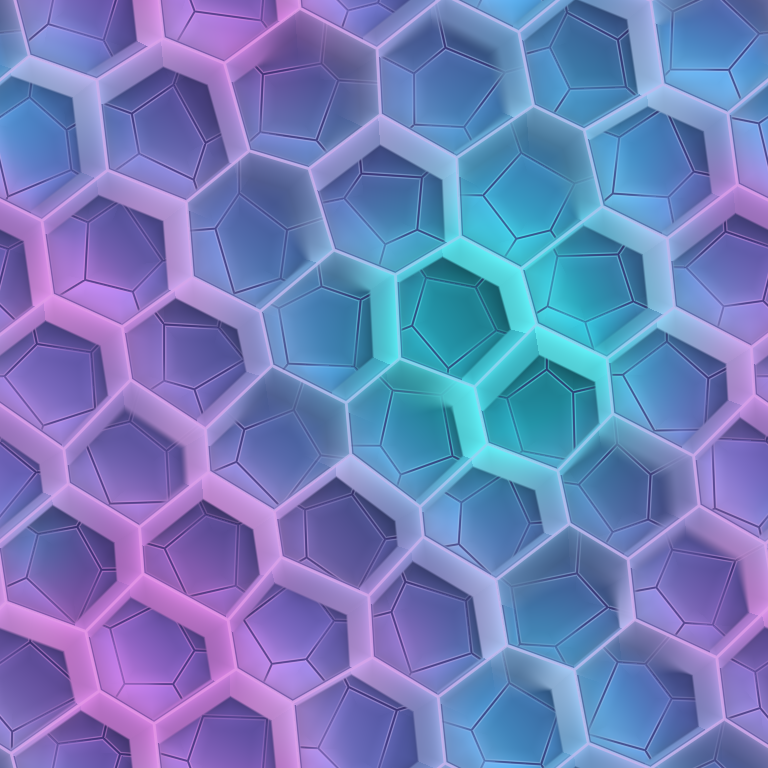
Write a WebGL 1 fragment shader that draws this background.

```glsl
precision highp float;
// Tilted, uneven honeycomb of bevelled hollow cells with faceted floors, in violet and cyan.
uniform vec2 u_resolution;

const float CELLS = 39.0;          // cells per tile, from the whole-number lattice below
const vec2 ORIGIN = vec2(0.612, 0.618);
const float SWAY = 0.022;          // slow stretch of the rows
const float JITTER = 0.025;        // scatter of the cell centres
const float THIN_WALL = 0.004;
const float WIDE_WALL = 0.034;
const float CREST = 0.0017;        // half width of the ridge lines
const float SEAM = 0.0011;         // half width of the floor lines
const float FACET_REACH = 0.096;   // distance of the outer facet seeds
const vec2 WALL_SIDE = vec2(0.66, 0.75);

const vec3 INDIGO = vec3(0.31, 0.26, 0.56);
const vec3 NAVY = vec3(0.23, 0.40, 0.63);
const vec3 SLATE = vec3(0.38, 0.43, 0.70);
const vec3 VIOLET = vec3(0.61, 0.40, 0.76);
const vec3 BLUE = vec3(0.27, 0.57, 0.78);
const vec3 TEAL = vec3(0.15, 0.64, 0.73);
const vec3 PALE = vec3(0.75, 0.70, 0.93);
const vec3 PINK = vec3(0.88, 0.53, 0.89);
const vec3 CYAN = vec3(0.37, 0.92, 0.95);
const vec3 INK = vec3(0.20, 0.15, 0.42);

vec2 hash2(vec2 k) {
  return fract(sin(vec2(dot(k, vec2(12.99, 78.23)), dot(k, vec2(39.35, 11.14)))) * 4375.85);
}

// Lattice index to whole-number position, in units of 1 / CELLS.
vec2 latticePoint(vec2 id) {
  return vec2(7.0 * id.x + 4.0 * id.y, id.x - 5.0 * id.y);
}

vec2 wrapKey(vec2 id) {
  return floor(mod(latticePoint(id) + 0.5, CELLS));
}

vec2 cellCentre(vec2 id) {
  vec2 c = ORIGIN + latticePoint(id) / CELLS;
  c.y -= SWAY * cos(6.28318 * (c.y - 0.6));
  return c + (hash2(wrapKey(id)) - 0.5) * JITTER;
}

// Soft light that wraps around the tile.
float glow(vec2 p, float x, float y, float tightness) {
  vec2 s = sin(3.14159 * (p - vec2(x, y)));
  return exp(-tightness * dot(s, s));
}

float stroke(float d, float halfWidth, float px) {
  return 1.0 - smoothstep(halfWidth - 0.6 * px, halfWidth + 0.8 * px, abs(d));
}

void main() {
  vec2 p = gl_FragCoord.xy / u_resolution;
  float px = 1.0 / min(u_resolution.x, u_resolution.y);

  // Nearest cell
  vec2 o = p - ORIGIN;
  vec2 base = floor(vec2(5.0 * o.x + 4.0 * o.y, o.x - 7.0 * o.y) + 0.5);
  vec2 id = base;
  float nearest = 9.0;
  for (int j = -2; j <= 2; j++) for (int i = -2; i <= 2; i++) {
    vec2 candidate = base + vec2(float(i), float(j));
    float d = distance(p, cellCentre(candidate));
    if (d < nearest) { nearest = d; id = candidate; }
  }
  vec2 centre = cellCentre(id);
  vec2 key = wrapKey(id);
  vec2 rnd = hash2(key + 3.7);
  vec2 rnd2 = hash2(key + 17.3);

  // Distance to the ridge, and to the opening left by walls of uneven width
  float ridge = 9.0;
  float opening = 9.0;
  vec2 wallNormal = vec2(0.0);
  vec2 lean = normalize(WALL_SIDE + (rnd - 0.5) * 1.1);
  for (int j = -2; j <= 2; j++) for (int i = -2; i <= 2; i++) {
    if (i == 0 && j == 0) continue;
    vec2 other = cellCentre(id + vec2(float(i), float(j)));
    vec2 n = normalize(other - centre);
    float d = dot(0.5 * (other + centre) - p, n);
    float width = mix(THIN_WALL, WIDE_WALL, smoothstep(-0.4, 0.9, dot(n, lean)));
    ridge = min(ridge, d);
    if (d - width < opening) { opening = d - width; wallNormal = n; }
  }

  // Floor facets: one middle seed and a ring of five
  vec2 q = p - centre + 0.013 * lean;
  float f1 = 9.0;
  float f2 = 9.0;
  vec2 s1 = vec2(0.0);
  vec2 s2 = vec2(1.0);
  for (int i = 0; i < 6; i++) {
    float fi = float(i);
    vec2 h = hash2(key + fi * 5.1 + 1.3);
    float angle = 1.25664 * (fi + 0.55 * h.x) + 6.28318 * rnd.y;
    vec2 seed = vec2(cos(angle), sin(angle)) * FACET_REACH * (0.78 + 0.36 * h.y);
    if (i == 0) seed = (h - 0.5) * 0.024;
    float d = dot(q - seed, q - seed);
    if (d < f1) { f2 = f1; s2 = s1; f1 = d; s1 = seed; }
    else if (d < f2) { f2 = d; s2 = seed; }
  }
  float seam = (f2 - f1) / (2.0 * max(distance(s1, s2), 0.001));

  // Drifting hues
  float teal = clamp(1.5 * glow(p, 0.65, 0.55, 3.4), 0.0, 1.0);
  float blue = 0.9 * glow(p, 0.80, 0.86, 4.5) + 0.9 * glow(p, 0.70, 0.10, 6.0)
             + 0.8 * glow(p, 0.05, 0.86, 7.0) + 0.9 * glow(p, 0.65, 0.62, 1.7)
             + 0.7 * glow(p, 0.05, 0.30, 25.0);
  float pink = 0.9 * glow(p, 0.09, 0.62, 6.0) + 1.0 * glow(p, 0.19, 0.14, 4.0)
             + 0.8 * glow(p, 0.35, 0.94, 14.0) + 0.7 * glow(p, 0.95, 0.74, 14.0)
             + 0.6 * glow(p, 0.95, 0.47, 10.0) + 0.5 * glow(p, 0.93, 0.22, 10.0)
             + 0.5 * glow(p, 0.54, 0.17, 18.0) + 0.35 * glow(p, 0.25, 0.35, 3.0);
  pink = clamp(pink, 0.0, 1.0) * (1.0 - teal);
  blue = clamp(blue + 0.35 * (rnd2.x - 0.5), 0.0, 1.0) * (1.0 - 0.75 * pink);
  float blush = clamp(pink + 0.25 * (1.0 - blue), 0.0, 1.0);
  vec3 floorHue = mix(mix(mix(SLATE, VIOLET, blush), BLUE, blue), TEAL, teal);
  vec3 rimHue = mix(mix(PALE, PINK, blush), CYAN, clamp(teal + 0.3 * blue, 0.0, 1.0));
  vec3 deepHue = mix(mix(INDIGO, NAVY, blue), TEAL * 0.72, teal);

  // Floor: shaded towards the upper wall, lit towards the lower one
  float depth = smoothstep(-0.06, 0.07, dot(q, lean));
  float tone = dot(s1, vec2(-0.6, -1.2)) + 0.10 * (hash2(key + s1 * 91.0).x - 0.5);
  vec3 color = mix(floorHue, deepHue, 0.10 + 0.75 * depth);
  color *= (1.0 + 1.1 * tone) * (0.92 + 0.18 * rnd2.y);
  color = mix(color, rimHue, (0.08 + 0.42 * rnd2.y) * smoothstep(0.0, -0.08, dot(q, lean)));
  color += 0.05 * rimHue * smoothstep(0.02, 0.0, seam);
  float seamFade = 0.45 + 0.45 * smoothstep(-0.6, 0.5, sin(dot(q, vec2(34.0, 27.0)) + 6.28 * rnd.x));
  color = mix(color, rimHue, 0.55 * seamFade * stroke(seam - 0.0021, SEAM * 0.7, px));
  color = mix(color, INK, 0.75 * seamFade * stroke(seam, SEAM, px));

  // Walls: bright where they face the light, some melting into the floor
  float facing = 0.5 + 0.5 * dot(wallNormal, normalize(WALL_SIDE));
  float sheen = 0.68 + 0.32 * sin(6.28318 * (p.x + 2.0 * p.y) + 2.0 * sin(6.28318 * (2.0 * p.x - p.y)));
  sheen = max(sheen, teal);
  float melt = smoothstep(0.5, 0.85, rnd2.x) * smoothstep(-0.05, 0.06, q.x * (rnd.y - 0.5) * 4.0 + q.y);
  vec3 wall = mix(floorHue, rimHue, 0.20 + 0.80 * smoothstep(0.2, 1.0, facing) * sheen);
  wall *= 0.86 + 0.20 * exp(-ridge / 0.014);
  color *= 1.0 - 0.16 * exp(-max(opening, 0.0) / 0.010);
  float wallMask = 1.0 - smoothstep(-px - 0.02 * melt, px + 0.001 + 0.04 * melt, opening);
  color = mix(color, wall, wallMask * (1.0 - 0.5 * melt));

  // Ridge glow, dark contour and bright crest
  color = mix(color, rimHue, 0.45 * exp(-ridge / 0.006));
  color = mix(color, INK, 0.4 * stroke(ridge - 0.0030, 0.0007, px) * smoothstep(0.5, 0.3, facing));
  color = mix(color, mix(rimHue, mix(PINK, vec3(1.0), 0.3), 0.4), 0.8 * stroke(ridge, CREST, px));

  gl_FragColor = vec4(clamp(color, 0.0, 1.0), 1.0);
}
```
